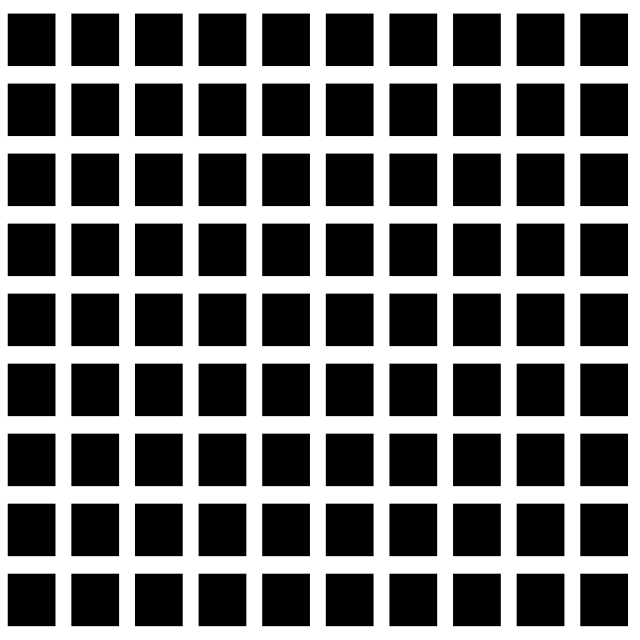
A three.js fragment shader for this pattern:

```glsl
// Black upright rectangles in a 10 by 9 grid on white, with wider gaps between rows than columns.
varying vec2 vUv;

// Share of the pixel covered by a box, with edges one pixel soft.
float boxCoverage(vec2 p, vec2 halfSize, vec2 pixel) {
  vec2 cover = clamp(0.5 + (halfSize - abs(p)) / pixel, 0.0, 1.0);
  return cover.x * cover.y;
}

void main() {
  vec2 pitch = vec2(0.0994, 0.1094);

  // The grid centre falls in a gap between columns and in the middle of a row.
  vec2 grid = (vUv - vec2(0.4967, 0.5002)) / pitch + vec2(0.0, 0.5);
  vec2 local = (fract(grid) - 0.5) * pitch;

  float ink = boxCoverage(local, vec2(0.0373, 0.0410), fwidth(vUv));
  gl_FragColor = vec4(mix(vec3(1.0), vec3(0.0), ink), 1.0);
}
```
